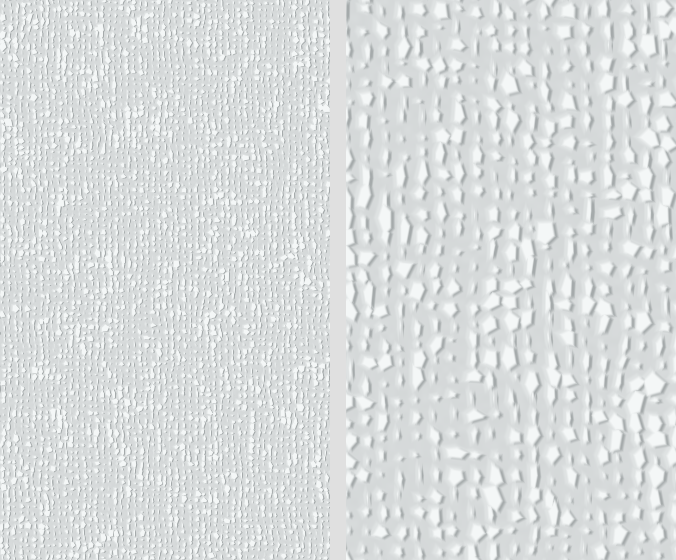
Left: the whole. Right: its middle third, enlarged.
A Shadertoy shader for this texture:

```glsl
// Pale grey embossed plaster with small white angular chips on a loose grid.

const float ROWS = 90.0;                          // grid rows over the canvas height
const float JITTER = 0.34;                        // chip shift, in cells
const float WARP = 0.7;                           // slow bending of the grid
const float MIN_RADIUS = 0.08;
const float MAX_RADIUS = 0.41;
const float CLUSTERING = 0.6;                     // slow change of chip size
const float UPRIGHT = 0.38;                       // bias towards upright dashes
const float SOFTNESS = 0.11;                      // half width of a chip edge
const float RIM_WIDTH = 0.24;
const float RIM_STRENGTH = 0.62;
const vec2 RIM_SHIFT = vec2(-0.12, 0.04);         // lit side of a chip
const vec2 SHADOW_SHIFT = vec2(0.19, -0.07);      // shadow falls mostly right
const float SHADOW_STRENGTH = 0.88;
const float GRAIN = 0.016;
const int SIDES = 5;
const float TAU = 6.2831853;

const vec3 BASE_COLOR = vec3(0.838, 0.852, 0.854);
const vec3 RIM_COLOR = vec3(0.895, 0.910, 0.910);
const vec3 CHIP_COLOR = vec3(0.958, 0.969, 0.969);
const vec3 SHADOW_COLOR = vec3(0.620, 0.642, 0.645);

vec3 hash3(vec2 p) {
    vec3 q = fract(vec3(p.xyx) * vec3(0.1031, 0.1030, 0.0973));
    q += dot(q, q.yxz + 33.33);
    return fract((q.xxy + q.yzz) * q.zyx);
}

float valueNoise(vec2 p) {
    vec2 i = floor(p), f = fract(p);
    f = f * f * (3.0 - 2.0 * f);
    float low = mix(hash3(i).x, hash3(i + vec2(1, 0)).x, f.x);
    float high = mix(hash3(i + vec2(0, 1)).x, hash3(i + vec2(1, 1)).x, f.x);
    return mix(low, high, f.y);
}

// Signed distance to an irregular convex polygon around the origin
float polygonDistance(vec2 p, float radius, vec2 seed) {
    float phase = hash3(seed + 51.7).z;
    float d = -1.0;
    for (int i = 0; i < SIDES; i++) {
        vec3 h = hash3(seed + float(i) * 17.3 + 9.1);
        float angle = TAU * (float(i) + 0.6 * h.x + phase) / float(SIDES);
        float reach = radius * (0.7 + 0.5 * h.y);
        d = max(d, dot(p, vec2(cos(angle), sin(angle))) - reach);
    }
    return d;
}

// Distance to the nearest chip of the jittered grid
float chipDistance(vec2 p) {
    vec2 cell = floor(p);
    float d = 1.0;
    for (int y = -1; y <= 1; y++) {
        for (int x = -1; x <= 1; x++) {
            vec2 id = cell + vec2(x, y);
            vec3 h = hash3(id + 3.7);
            vec3 shape = hash3(id + 127.1);
            vec2 center = id + 0.5 + JITTER * (h.xy - 0.5);
            float size = pow(h.z, 1.5);
            float cluster = 1.0 + CLUSTERING * (valueNoise(id * 0.28 + 40.0) - 0.5);
            float radius = mix(MIN_RADIUS, MAX_RADIUS, size) * cluster;
            // Small chips stretch into dashes, more often upright
            float stretch = exp2((shape.x - 0.5 + UPRIGHT) * mix(1.7, 0.5, size));
            vec2 q = (p - center) * vec2(stretch, 1.0 / stretch);
            d = min(d, polygonDistance(q, radius, id));
        }
    }
    return d;
}

void mainImage(out vec4 fragColor, in vec2 fragCoord) {
    vec2 p = fragCoord / iResolution.y * ROWS + 2.0;
    p += WARP * (vec2(valueNoise(p * 0.2), valueNoise(p * 0.2 + 71.0)) - 0.5);
    float edge = max(SOFTNESS, 0.5 * ROWS / iResolution.y);

    float chip = 1.0 - smoothstep(-edge, edge, chipDistance(p));
    float rim = 1.0 - smoothstep(0.0, RIM_WIDTH, chipDistance(p - RIM_SHIFT));
    float shadow = 1.0 - smoothstep(-edge, edge, chipDistance(p - SHADOW_SHIFT));

    // Ground with faint grain, then lit rims, shadows and chips
    vec3 color = BASE_COLOR + GRAIN * (valueNoise(p * 2.5) - 0.5);
    color = mix(color, RIM_COLOR, RIM_STRENGTH * rim);
    color = mix(color, SHADOW_COLOR, SHADOW_STRENGTH * shadow * (1.0 - chip));
    color = mix(color, CHIP_COLOR, chip);
    fragColor = vec4(color, 1.0);
}
```
